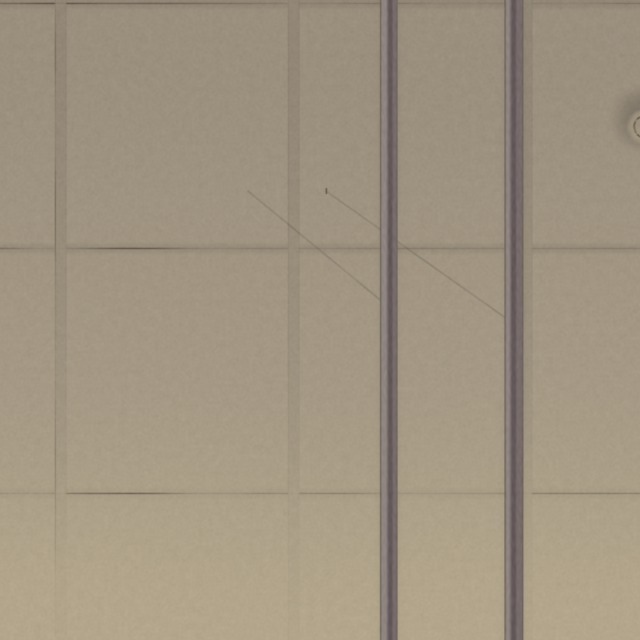
Write a WebGL 1 fragment shader that draws this texture.

```glsl
precision highp float;
// Beige ceiling panels in a square-ish grid of soft strips, crossed by two pipes.
// The grid comes from mod(); gradient noise adds grain and uneven, worn gaps.
// Pipes, slanted shadow lines and a ceiling fitting are layered over the panels.

uniform vec2 u_resolution;

const vec2 PANEL_SIZE = vec2(0.3640, 0.3828);
const vec2 GRID_ORIGIN = vec2(0.0865, 0.2290);
const float STRIP_WIDTH = 0.0170;

const vec3 PANEL_TOP = vec3(0.605, 0.560, 0.492);
const vec3 PANEL_MIDDLE = vec3(0.645, 0.600, 0.520);
const vec3 PANEL_BOTTOM = vec3(0.700, 0.650, 0.548);
const vec3 PIPE_LIGHT = vec3(0.560, 0.520, 0.505);
const vec3 PIPE_MID = vec3(0.465, 0.422, 0.415);
const vec3 PIPE_DARK = vec3(0.385, 0.340, 0.345);
const vec3 PIPE_RIM = vec3(0.430, 0.385, 0.350);
const vec3 GAP_COLOR = vec3(0.340, 0.295, 0.250);

vec2 hashGradient(vec2 cell) {
  vec3 p = fract(vec3(cell.xyx) * vec3(0.1031, 0.1030, 0.0973));
  p += dot(p, p.yzx + 33.33);
  return fract((p.xx + p.yz) * p.zy) * 2.0 - 1.0;
}

float gradientNoise(vec2 p) {
  vec2 i = floor(p);
  vec2 f = fract(p);
  vec2 w = f * f * f * (f * (f * 6.0 - 15.0) + 10.0);
  float a = dot(hashGradient(i), f);
  float b = dot(hashGradient(i + vec2(1.0, 0.0)), f - vec2(1.0, 0.0));
  float c = dot(hashGradient(i + vec2(0.0, 1.0)), f - vec2(0.0, 1.0));
  float d = dot(hashGradient(i + 1.0), f - 1.0);
  return mix(mix(a, b, w.x), mix(c, d, w.x), w.y);
}

// Coverage of a line with half width w and soft edge s, at distance d.
float stroke(float d, float w, float s) {
  return 1.0 - smoothstep(w - s, w + s, abs(d));
}

float segmentDistance(vec2 p, vec2 a, vec2 b) {
  vec2 ab = b - a;
  return length(p - a - ab * clamp(dot(p - a, ab) / dot(ab, ab), 0.0, 1.0));
}

vec3 panelColor(float y) {
  vec3 lower = mix(PANEL_BOTTOM, PANEL_MIDDLE, smoothstep(0.0, 0.45, y));
  return mix(lower, PANEL_TOP, smoothstep(0.35, 0.95, y));
}

// Strips between panels: a soft band plus a thin gap of varying darkness.
vec3 addGrid(vec3 color, vec2 uv, float px) {
  vec2 d = mod(uv - GRID_ORIGIN + 0.5 * PANEL_SIZE, PANEL_SIZE) - 0.5 * PANEL_SIZE;
  vec2 line = floor((uv - GRID_ORIGIN) / PANEL_SIZE + 0.5);
  float fade = mix(0.25, 1.0, smoothstep(0.05, 0.60, uv.y));
  float leftward = 1.0 - smoothstep(0.08, 0.50, uv.x);

  float column = stroke(d.x - 0.5 * STRIP_WIDTH, 0.5 * STRIP_WIDTH, 0.0020);
  float columnEdge = stroke(d.x - STRIP_WIDTH, 0.0010, 0.0015);
  float row = stroke(d.y, 0.0075, 0.0045);
  color *= 1.0 - 0.055 * fade * max(column, row) - 0.035 * fade * columnEdge;

  float wearX = smoothstep(-0.35, 0.45, gradientNoise(vec2(line.x * 7.3 + 0.4, uv.y * 6.0)));
  float wearY = smoothstep(-0.35, 0.45, gradientNoise(vec2(uv.x * 7.0, line.y * 5.7 + 0.3)));
  float gapX = stroke(d.x, 0.0010, px) * fade * (0.12 + 0.50 * wearX * leftward);
  float gapY = stroke(d.y, 0.0012, px) * (0.10 + (0.25 + 0.55 * leftward) * wearY);
  float behindStrip = 1.0 - 0.8 * column;
  return mix(color, GAP_COLOR, max(gapX, gapY * behindStrip));
}

// Vertical pipe shaded across its width; t runs from -1 to 1.
vec3 addPipe(vec3 color, float x, float y, float radius, float shadeShift, float px) {
  float t = x / radius;
  float s = t + shadeShift;
  vec3 shade = mix(PIPE_RIM, PIPE_LIGHT, smoothstep(-1.0, -0.72, t));
  shade = mix(shade, PIPE_DARK, smoothstep(-0.40, 0.10, s));
  shade = mix(shade, PIPE_MID, smoothstep(0.25, 0.60, s));
  shade = mix(shade, PIPE_RIM, smoothstep(0.75, 0.98, t));
  shade += 0.035 * gradientNoise(vec2(x * 220.0, y * 90.0));
  float halo = exp(-max(abs(x) - radius, 0.0) / 0.004);
  return mix(color * (1.0 - 0.04 * halo), shade, stroke(x, radius, px));
}

// Slanted thin shadow, slightly broken along its length.
vec3 addScratch(vec3 color, vec2 uv, vec2 a, vec2 b) {
  float strength = 0.10 + 0.06 * gradientNoise(uv * 25.0);
  return color * (1.0 - strength * stroke(segmentDistance(uv, a, b), 0.0015, 0.0015));
}

// Round fitting: stained halo, pale plate and a dark broken ring.
vec3 addFitting(vec3 color, vec2 p, float px) {
  float r = length(p);
  color *= 1.0 - 0.17 * (1.0 - smoothstep(0.020, 0.062, length(p - vec2(0.0, 0.012))));
  color = mix(color, PANEL_BOTTOM, 0.55 * stroke(r, 0.026, 0.005));
  float broken = smoothstep(-0.30, 0.20, gradientNoise(p * 130.0));
  return mix(color, GAP_COLOR, 0.75 * broken * stroke(r - 0.017, 0.0015, px));
}

void main() {
  vec2 uv = gl_FragCoord.xy / u_resolution;
  float px = 1.0 / min(u_resolution.x, u_resolution.y);

  vec3 color = panelColor(uv.y + 0.05 * gradientNoise(uv * 3.0));
  color = addGrid(color, uv, px);
  color = addScratch(color, uv, vec2(0.388, 0.701), vec2(0.597, 0.529));
  color = addScratch(color, uv, vec2(0.510, 0.701), vec2(0.789, 0.504));
  float nick = segmentDistance(uv, vec2(0.510, 0.698), vec2(0.510, 0.705));
  color = mix(color, GAP_COLOR, 0.7 * stroke(nick, 0.0012, px));
  color = addFitting(color, uv - vec2(1.008, 0.802), px);

  // Fine grain over the panels
  color += 0.020 * gradientNoise(uv * 190.0) + 0.016 * gradientNoise(uv * 75.0);

  color = addPipe(color, uv.x - 0.6075, uv.y, 0.0137, 0.0, px);
  color = addPipe(color, uv.x - 0.8030, uv.y, 0.0148, 0.2, px);
  gl_FragColor = vec4(color, 1.0);
}
```
